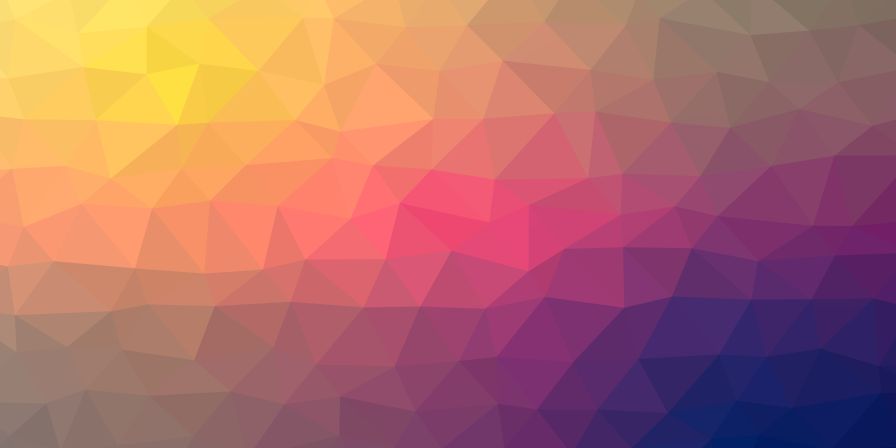
A WebGL 2 fragment shader for this background:

```glsl
#version 300 es
precision highp float;
// Low-poly backdrop: a staggered, jittered lattice is split into triangles,
// each filled with one flat colour taken from a smooth gradient mesh
// that runs from yellow through pink to navy, with dusty grey corners.

uniform vec2 u_resolution;
out vec4 outColor;

// Lattice, in units of the canvas height
const vec2 CELL = vec2(0.143, 0.1045);
const vec2 JITTER = vec2(0.60, 0.58);
const float SHADE_VARIATION = 0.075;
const float SEED = 17.0;

// Gradient mesh: colours from left to right, rows from top to bottom
const int COLUMNS = 6;
const vec3 TOP[COLUMNS] = vec3[](
  vec3(1.00, 0.89, 0.47), vec3(1.00, 0.88, 0.37), vec3(1.00, 0.73, 0.42),
  vec3(0.78, 0.59, 0.44), vec3(0.58, 0.51, 0.43), vec3(0.48, 0.42, 0.37));
const vec3 UPPER[COLUMNS] = vec3[](
  vec3(1.00, 0.80, 0.42), vec3(1.00, 0.78, 0.31), vec3(1.00, 0.64, 0.42),
  vec3(0.82, 0.47, 0.43), vec3(0.57, 0.42, 0.41), vec3(0.53, 0.34, 0.39));
const vec3 MIDDLE[COLUMNS] = vec3[](
  vec3(1.00, 0.60, 0.45), vec3(1.00, 0.59, 0.41), vec3(1.00, 0.43, 0.44),
  vec3(0.86, 0.28, 0.46), vec3(0.55, 0.22, 0.44), vec3(0.46, 0.12, 0.40));
const vec3 LOWER[COLUMNS] = vec3[](
  vec3(0.62, 0.51, 0.45), vec3(0.66, 0.47, 0.40), vec3(0.66, 0.33, 0.42),
  vec3(0.52, 0.19, 0.44), vec3(0.20, 0.15, 0.42), vec3(0.18, 0.12, 0.39));
const vec3 BOTTOM[COLUMNS] = vec3[](
  vec3(0.52, 0.46, 0.44), vec3(0.53, 0.42, 0.40), vec3(0.49, 0.29, 0.40),
  vec3(0.38, 0.16, 0.40), vec3(0.01, 0.13, 0.40), vec3(0.00, 0.08, 0.34));

// Soft accents: centre in 0..1 canvas coordinates
const vec3 PINK = vec3(1.00, 0.25, 0.47);
const vec2 PINK_CENTRE = vec2(0.51, 0.51);
const vec3 YELLOW = vec3(1.00, 0.88, 0.20);
const vec2 YELLOW_CENTRE = vec2(0.20, 0.84);
const float ACCENT_RADIUS = 0.09;

vec2 hash2(vec2 id) {
  vec3 h = fract((id.xyx + SEED) * vec3(0.1031, 0.1030, 0.0973));
  h += dot(h, h.yzx + 33.33);
  return fract((h.xx + h.yz) * h.zy);
}

vec3 ramp(vec3 row[COLUMNS], float x) {
  float t = clamp(x, 0.0, 1.0) * float(COLUMNS - 1);
  int i = min(int(t), COLUMNS - 2);
  return mix(row[i], row[i + 1], t - float(i));
}

// Weight of one mesh row, falling to zero at its neighbours
float rowWeight(float y, float row) {
  return max(0.0, 1.0 - abs(y - row));
}

float accent(vec2 uv, vec2 centre) {
  vec2 d = (uv - centre) / ACCENT_RADIUS;
  return exp(-dot(d, d));
}

vec3 gradientMesh(vec2 uv) {
  float y = 4.0 * (1.0 - clamp(uv.y, 0.0, 1.0));
  vec3 color = ramp(TOP, uv.x) * rowWeight(y, 0.0)
             + ramp(UPPER, uv.x) * rowWeight(y, 1.0)
             + ramp(MIDDLE, uv.x) * rowWeight(y, 2.0)
             + ramp(LOWER, uv.x) * rowWeight(y, 3.0)
             + ramp(BOTTOM, uv.x) * rowWeight(y, 4.0);
  color = mix(color, PINK, 0.6 * accent(uv, PINK_CENTRE));
  return mix(color, YELLOW, 0.7 * accent(uv, YELLOW_CENTRE));
}

// Lattice corner: odd rows are shifted by half a cell
vec2 corner(vec2 id) {
  vec2 stagger = vec2(0.5 * mod(id.y, 2.0), 0.0);
  return (id + stagger + (hash2(id) - 0.5) * JITTER) * CELL;
}

// Distance inside the line a-b, positive on its left
float edgeDistance(vec2 p, vec2 a, vec2 b) {
  vec2 n = normalize(vec2(a.y - b.y, b.x - a.x));
  return dot(p - a, n);
}

// Adds one flat facet, weighted by its smooth coverage of the pixel
void addFacet(vec2 p, vec2 a, vec2 b, vec2 c, float pixel, float aspect, inout vec4 sum) {
  float inside = min(edgeDistance(p, a, b), min(edgeDistance(p, b, c), edgeDistance(p, c, a)));
  float cover = clamp(inside / pixel + 0.5, 0.0, 1.0);
  if (cover <= 0.0) return;
  vec2 centre = (a + b + c) / 3.0;
  float shade = 1.0 + SHADE_VARIATION * (hash2(centre * 91.0).x - 0.5);
  sum += cover * vec4(gradientMesh(centre / vec2(aspect, 1.0)) * shade, 1.0);
}

void main() {
  float pixel = 1.0 / u_resolution.y;
  float aspect = u_resolution.x * pixel;
  vec2 p = gl_FragCoord.xy * pixel;
  vec2 cell = floor(p / CELL);
  vec4 sum = vec4(gradientMesh(p / vec2(aspect, 1.0)), 1.0) * 0.001;

  // Split every nearby quad along its shorter diagonal
  for (int j = -1; j <= 1; j++) {
    for (int i = -2; i <= 1; i++) {
      vec2 id = cell + vec2(i, j);
      vec2 a = corner(id), b = corner(id + vec2(1, 0));
      vec2 c = corner(id + vec2(1, 1)), d = corner(id + vec2(0, 1));
      bool rising = distance(a, c) < distance(b, d);
      addFacet(p, a, b, rising ? c : d, pixel, aspect, sum);
      addFacet(p, rising ? a : b, c, d, pixel, aspect, sum);
    }
  }
  outColor = vec4(clamp(sum.rgb / sum.a, 0.0, 1.0), 1.0);
}
```
